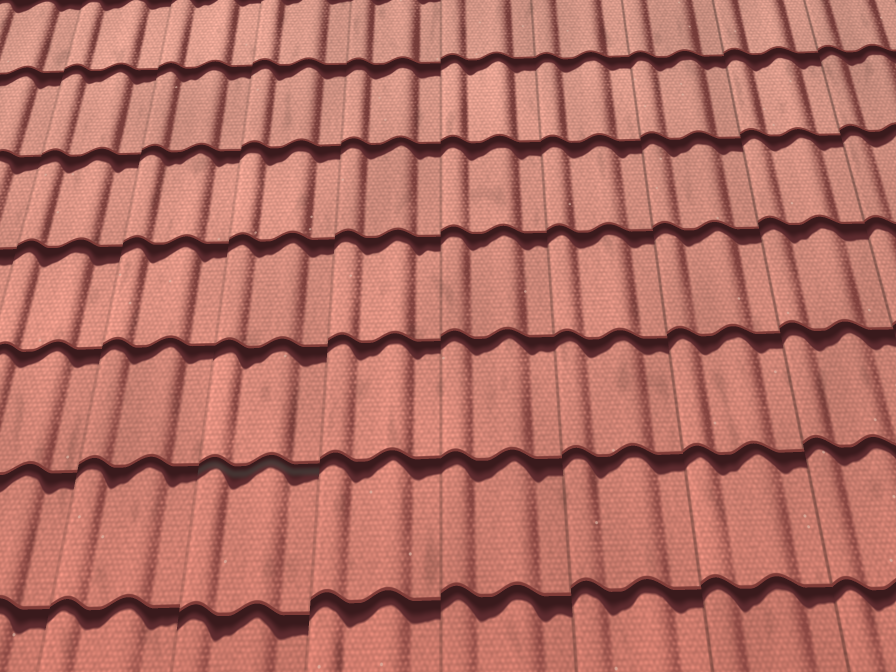
A Shadertoy shader for this texture:

```glsl
// Sunlit roof of overlapping clay tiles, each with two rounded rolls, seen in perspective.
// The canvas is projected onto the roof plane (x = tile columns, y = rows going down);
// every tile is shaded from its height profile, its lower rim and the shadow cast on it.

#define TILE_SIZE vec2(0.1403, 0.1153) // at the first row edge, in canvas heights
#define PERSPECTIVE 0.48               // growth of the tiles towards the bottom
#define TILT 0.028                     // rise of the rows to the right
#define ARCH 0.08                      // lift of the lower edge over a roll
#define EDGE_JITTER 0.045
#define EMBOSS_FREQ vec2(25.0, 26.0)   // dots per tile across and down
#define EMBOSS_DEPTH 0.075
#define SLIPPED_TILE vec2(-2.0, 5.0)
#define AA 3

const float TAU = 6.2831853;
const vec3 CLAY_PALE = vec3(0.835, 0.590, 0.530);
const vec3 CLAY_RED = vec3(0.785, 0.465, 0.410);
const vec3 FLANK_FAR = vec3(0.46, 0.235, 0.225);
const vec3 FLANK_NEAR = vec3(0.55, 0.285, 0.265);
const vec3 RIM = vec3(0.50, 0.235, 0.22);
const vec3 SHADOW = vec3(0.225, 0.10, 0.11);
const vec3 PENUMBRA = vec3(0.37, 0.17, 0.185);
const vec3 GAP = vec3(0.30, 0.29, 0.27);

float hash(vec2 p) {
    vec3 q = fract(p.xyx * vec3(0.1031, 0.1030, 0.0973));
    q += dot(q, q.yzx + 33.33);
    return fract((q.x + q.y) * q.z);
}

float gradientDot(vec2 cell, vec2 offset) {
    float angle = TAU * hash(cell);
    return dot(vec2(cos(angle), sin(angle)), offset);
}

float gradientNoise(vec2 p) {
    vec2 i = floor(p), f = p - i;
    vec2 w = f * f * f * (f * (f * 6.0 - 15.0) + 10.0);
    vec2 e = vec2(1.0, 0.0);
    return mix(mix(gradientDot(i, f), gradientDot(i + e, f - e), w.x),
               mix(gradientDot(i + e.yx, f - e.yx), gradientDot(i + 1.0, f - 1.0), w.x), w.y);
}

// Smooth rounded hump
float bump(float x, float center, float halfWidth) {
    float d = (x - center) / halfWidth;
    float h = max(1.0 - d * d, 0.0);
    return h * h;
}

// Height across one tile: two rolls between flat channels
float profile(float x) {
    return bump(x, 0.12, 0.19) + bump(x, 0.59, 0.21);
}

// Shade that deepens from the crest of a roll to its foot, then ends quickly
float flankShade(float x, float crest, float foot) {
    float t = smoothstep(crest, foot, x);
    return t * t * t * (1.0 - smoothstep(foot, foot + 0.045, x));
}

// Rows of staggered dots, roughened by fine noise
float embossing(vec2 q) {
    vec2 wave = cos(q * TAU * EMBOSS_FREQ);
    float stagger = cos(q.y * 0.5 * TAU * EMBOSS_FREQ.y);
    return 0.45 * wave.y + 0.7 * wave.x * stagger + 1.3 * gradientNoise(q * vec2(25.0, 33.0));
}

// Row coordinate of the lower edge of a tile
float lowerEdge(vec2 tile, float x) {
    float slip = tile == SLIPPED_TILE ? 0.09 : 0.0;
    float turn = 0.03 * (hash(tile + 11.0) - 0.5) * (x - 0.5);
    return tile.y + 0.01 + slip + turn + EDGE_JITTER * (hash(tile + 41.0) - 0.5) - ARCH * profile(x);
}

vec2 roofPlane(vec2 fragCoord) {
    float x = (fragCoord.x - 0.492 * iResolution.x) / iResolution.y;
    float depth = 0.908 - fragCoord.y / iResolution.y + TILT * x;
    return vec2(x, depth) / (TILE_SIZE * (1.0 + PERSPECTIVE * depth));
}

vec3 roofColor(vec2 q) {
    // Find the uppermost tile covering this point
    vec2 tile = floor(q);
    float x = q.x - tile.x;
    for (int i = 0; i < 2; i++)
        if (q.y > lowerEdge(tile, x)) tile.y += 1.0;
    vec2 above = tile - vec2(0.0, 1.0);
    float toRim = lowerEdge(tile, x) - q.y;
    float belowEdge = q.y - lowerEdge(above, x);
    float down = clamp(q.y / 5.5, 0.0, 1.0);

    // Clay tint, weathering and embossed grain
    vec3 color = mix(CLAY_PALE, CLAY_RED, down);
    color *= 1.0 + 0.06 * (hash(tile) - 0.5) - 0.008 * q.x;
    color *= 1.0 + 0.09 * gradientNoise(q * vec2(1.3, 0.9));
    float grain = EMBOSS_DEPTH * embossing(q);
    color *= 1.0 + grain;

    // Light from the left: bright crests, right flanks in stippled shade
    color *= 1.0 + 0.03 * (bump(x, 0.08, 0.1) + bump(x, 0.55, 0.12));
    float flank = flankShade(x, 0.08, 0.25) + flankShade(x, 0.55, 0.75);
    flank *= mix(1.0, 0.75, down) + 0.5 * gradientNoise(q * vec2(3.0, 2.0) + 5.0) - 3.0 * grain;
    color = mix(color, mix(FLANK_FAR, FLANK_NEAR, down), clamp(flank, 0.0, 1.0));

    // Fine side joint, clearer on the right where it faces the viewer
    float joint = mix(0.12, 0.3, smoothstep(-2.0, 3.0, q.x));
    color *= 1.0 - joint * (1.0 - smoothstep(0.004, 0.02, min(x, 1.0 - x)));
    color *= 1.0 + 0.06 * bump(x, 0.035, 0.025);

    // Dark stains and pale specks
    float stain = smoothstep(0.25, 0.6, gradientNoise(q * vec2(6.0, 2.2) + 17.0));
    color *= 1.0 - 0.12 * stain;
    vec2 speckCell = floor(q * 15.0);
    vec2 speckOffset = fract(q * 15.0) - 0.3 - 0.4 * hash(speckCell + 7.0);
    float speck = (1.0 - smoothstep(0.1, 0.24, length(speckOffset))) * step(0.994, hash(speckCell));
    color = mix(color, vec3(0.88, 0.73, 0.66), 0.7 * speck);

    // Thin worn lower rim
    color = mix(RIM, color, smoothstep(0.018, 0.028, toRim));

    // Shadow of the row above: deep in the channels, shallow over the rolls
    float reach = mix(0.125, 0.085, down) + 0.035 * (1.0 - profile(x - 0.03));
    reach += 0.035 * (bump(x, 0.29, 0.1) + bump(x, 0.79, 0.1));
    reach += 0.03 * (hash(above + 23.0) - 0.5) + 0.03 * gradientNoise(q * vec2(9.0, 3.0));
    vec3 shade = mix(SHADOW, PENUMBRA, smoothstep(0.35, 0.85, belowEdge / reach));
    if (tile == SLIPPED_TILE) shade = mix(shade, GAP, 0.55 * bump(belowEdge, 0.06, 0.05));
    return mix(shade, color, smoothstep(reach - 0.012, reach + 0.012, belowEdge));
}

void mainImage(out vec4 fragColor, in vec2 fragCoord) {
    vec3 sum = vec3(0.0);
    for (int i = 0; i < AA * AA; i++) {
        vec2 offset = (vec2(i % AA, i / AA) + 0.5) / float(AA) - 0.5;
        sum += roofColor(roofPlane(fragCoord + offset));
    }
    fragColor = vec4(sum / float(AA * AA), 1.0);
}
```
